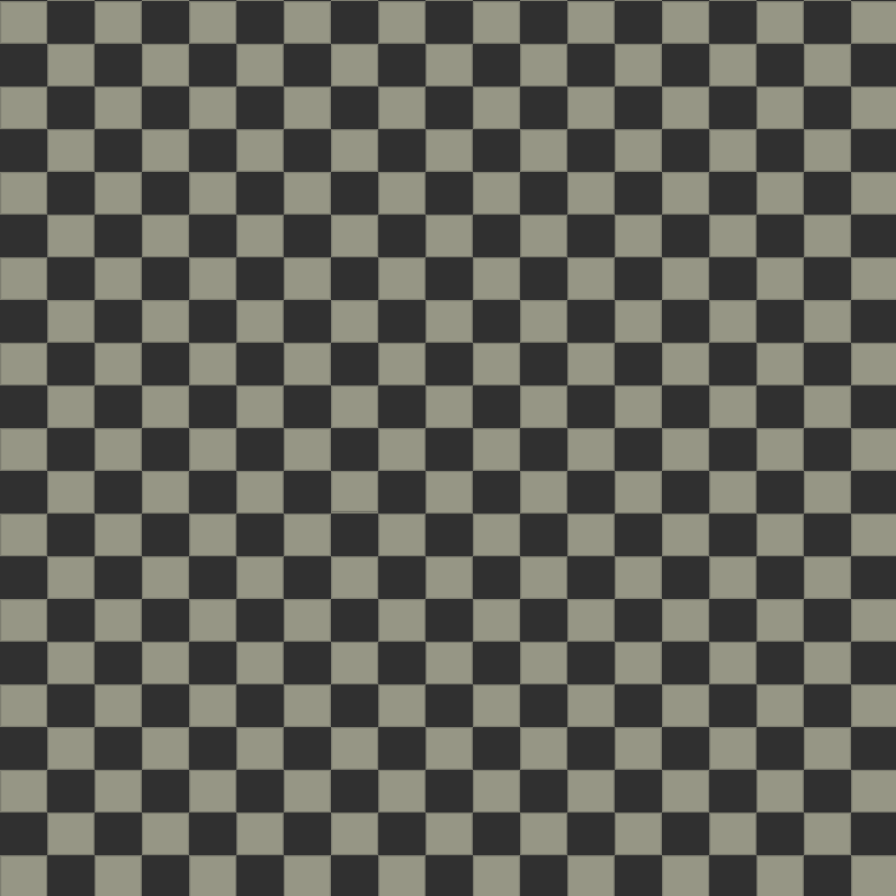
This pattern is drawn by a WebGL 1 fragment shader. Its source:

```glsl
precision highp float;

uniform vec2 u_resolution;

#define CELL_COUNT vec2(18.95, 20.98)
#define TOP_OFFSET 0.0012
#define RIM_WIDTH 0.0015
#define SCUFFED_CELL vec2(7.0, 11.0)
#define SCUFF_HEIGHT 0.0025
#define SCUFF_WIDTH 0.0010
#define SCUFF_STRENGTH 0.4
#define DARK_COLOR vec3(0.19, 0.19, 0.19)
#define LIGHT_COLOR vec3(0.59, 0.59, 0.52)
#define RIM_COLOR vec3(0.49, 0.49, 0.44)

// Signed distance to an axis-aligned box, negative inside
float boxDistance(vec2 p, vec2 halfSize) {
  vec2 d = abs(p) - halfSize;
  return length(max(d, 0.0)) + min(max(d.x, d.y), 0.0);
}

// Antialiased coverage of the region where distance is negative
float coverage(float distance, float pixel) {
  return clamp(0.5 - distance / pixel, 0.0, 1.0);
}

void main() {
  vec2 uv = gl_FragCoord.xy / u_resolution;
  float pixel = 1.0 / min(u_resolution.x, u_resolution.y);

  // Grid counted from the upper left corner
  vec2 grid = vec2(uv.x, 1.0 - uv.y - TOP_OFFSET) * CELL_COUNT;
  vec2 cell = floor(grid);
  vec2 cellSize = 1.0 / CELL_COUNT;
  vec2 local = (fract(grid) - 0.5) * cellSize;

  // Checker parity decides which side of the edge is light
  float isDark = mod(cell.x + cell.y, 2.0);
  float inside = boxDistance(local, 0.5 * cellSize);
  float edge = mix(inside, -inside, isDark);

  // Light squares with a thin muted rim
  vec3 color = mix(DARK_COLOR, RIM_COLOR, coverage(edge, pixel));
  color = mix(color, LIGHT_COLOR, coverage(edge + RIM_WIDTH, pixel));

  // Hairline scuff along the foot of one square
  vec2 scuffCenter = vec2(0.0, 0.5 * cellSize.y - SCUFF_HEIGHT);
  vec2 scuffHalf = 0.5 * vec2(cellSize.x - 2.0 * RIM_WIDTH, SCUFF_WIDTH);
  float scuff = coverage(boxDistance(local - scuffCenter, scuffHalf), pixel);
  vec2 cellGap = abs(cell - SCUFFED_CELL);
  scuff *= 1.0 - step(0.5, max(cellGap.x, cellGap.y));
  color = mix(color, DARK_COLOR, scuff * SCUFF_STRENGTH);

  gl_FragColor = vec4(color, 1.0);
}
```
